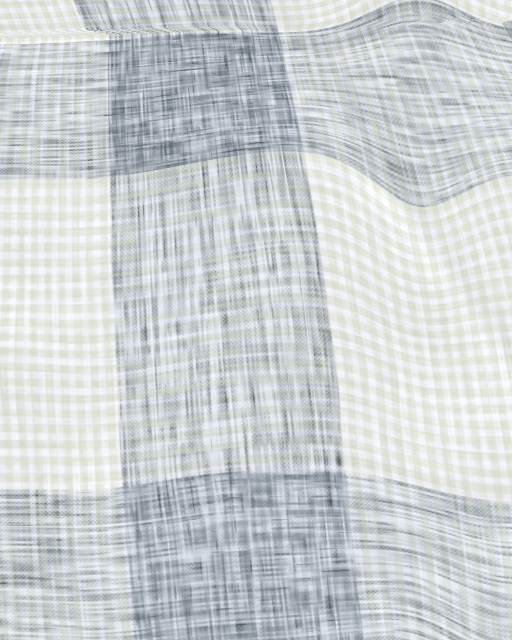
Reproduce this texture procedurally as a WebGL 1 fragment shader.

```glsl
precision highp float;
uniform vec2 u_resolution;

const vec3 WHITE = vec3(0.96, 0.96, 0.985);
const vec3 GREEN = vec3(0.872, 0.89, 0.835);
const vec3 INK = vec3(0.21, 0.26, 0.29);
const vec3 PALE = vec3(0.87, 0.89, 0.93);
const vec2 BAND = vec2(0.325, 0.29);
const vec2 PERIOD = vec2(0.765, 0.765);
const vec2 CHECK = vec2(0.0221, 0.02375);
const float GAP = 0.475;

float hash(vec2 p) {
  vec3 q = fract(p.xyx * vec3(0.1031, 0.1030, 0.0973));
  q += dot(q, q.yzx + 33.33);
  return fract((q.x + q.y) * q.z);
}

float noise(vec2 p) {
  vec2 i = floor(p);
  vec2 f = fract(p);
  f = f * f * (3.0 - 2.0 * f);
  float low = mix(hash(i), hash(i + vec2(1.0, 0.0)), f.x);
  float high = mix(hash(i + vec2(0.0, 1.0)), hash(i + 1.0), f.x);
  return mix(low, high, f.y);
}

float bump(float x, float center, float width) {
  float d = (x - center) / width;
  return exp(-d * d);
}

// Filled interval of the given half width, with soft edges
float bar(float x, float halfWidth, float soft) {
  return 1.0 - smoothstep(-soft, soft, abs(x) - halfWidth);
}

// Draped position (y down) to flat cloth coordinates
vec2 drape(vec2 p) {
  float y = p.y;
  float left = 0.169 + 0.012 * y + 0.031 * y * y * y;
  float lap = 1.0 - smoothstep(0.044, 0.054, y + 0.03 * (p.x - 0.2));
  left -= (0.035 + 0.4 * (0.05 - y)) * lap;
  float right = 0.422 + y * (0.27 + y * (-0.22 + 0.097 * y));
  float sag = bump(p.x, 0.65, 0.1);
  float top = 0.068 - 0.016 * smoothstep(0.0, 0.4, p.x) - 0.055 * sag;
  float bottom = 0.281 - 0.05 * smoothstep(0.1, 0.5, p.x)
    + 0.078 * sag + 0.04 * smoothstep(0.55, 0.85, p.x);
  float next = 0.762 - 0.031 * smoothstep(0.1, 0.5, p.x)
    + 0.05 * smoothstep(0.5, 0.8, p.x);
  float above = (y - bottom) / (bottom - top) * BAND.y;
  float below = (y - bottom) / (next - bottom) * GAP;
  float v = y < bottom ? above : below;
  return vec2((p.x - left) / (right - left) * BAND.x, v + BAND.y);
}

// Colour of one thread system: pale gingham stripes and inky slub bands
vec3 strands(float across, float along, float band, float period,
             float check, vec2 lines, float fade, float seed, float soft) {
  float fine = noise(vec2(across * 270.0 + seed, along * 20.0));
  float streak = noise(vec2(across * 110.0 + seed, along * 11.0 + 7.0));
  float slub = smoothstep(0.72, 0.95, noise(vec2(across * 230.0, along * 32.0 + seed)));

  float stripe = bar(fract(across / check) - 0.5, 0.27, 0.5 * soft / check + 0.05);
  vec3 plain = mix(WHITE, GREEN, stripe) * (0.965 + 0.06 * fine);

  float c = mod(across - 0.5 * band + 0.5 * period, period) - 0.5 * period;
  float edge = smoothstep(lines.y * band, lines.y * band + 0.004, c)
    + 1.0 - smoothstep(lines.x * band - 0.004, lines.x * band, c);
  float tone = 0.72 + 0.72 * (fine - 0.5) + 0.22 * (streak - 0.5);
  tone += fade - 0.35 * slub - 0.08 * edge;
  vec3 dyed = mix(INK, PALE, clamp(tone, 0.0, 1.0));

  // Pale accent threads, broken here and there
  float accent = bar(c - lines.x * band, 0.0011, soft)
    + bar(c - lines.y * band, 0.0011, soft)
    + 0.6 * bar(c - lines.x * band - 0.012, 0.0006, soft);
  accent *= 0.45 + 0.55 * noise(vec2(along * 30.0, seed));
  dyed = mix(dyed, WHITE, clamp(accent, 0.0, 1.0));
  return mix(plain, dyed, bar(c, 0.5 * band, soft));
}

// Crease from a to b: a shadow on one side, a highlight on the other
float crease(vec2 p, vec2 a, vec2 b, float width) {
  vec2 ab = b - a;
  vec2 ap = p - a;
  float t = clamp(dot(ap, ab) / dot(ab, ab), 0.0, 1.0);
  float side = (ab.x * ap.y - ab.y * ap.x) / length(ab);
  float d = length(ap - ab * t) / width;
  return exp(-d * d) * clamp(side / width, -1.0, 1.0);
}

void main() {
  vec2 p = gl_FragCoord.xy / u_resolution.y;
  p.y = 1.0 - p.y;
  float soft = 1.0 / u_resolution.y;

  // Cloth coordinates with a small ripple
  vec2 ripple = vec2(noise(p * 7.0), noise(p * vec2(6.0, 9.0) + 19.0)) - 0.5;
  vec2 q = drape(p) + 0.008 * ripple;

  // Warp and weft
  float fade = 0.14 * (noise(p * 5.0 + 3.0) - 0.5) + 0.06 * smoothstep(0.5, 0.8, p.x);
  vec3 warp = strands(q.x, q.y, BAND.x, PERIOD.x, CHECK.x, vec2(-0.325, 0.39), fade, 11.0, soft);
  vec3 weft = strands(q.y, q.x, BAND.y, PERIOD.y, CHECK.y, vec2(-0.3, 0.28), fade, 53.0, soft);

  // Interlacing, with threads of uneven thickness in both directions
  vec2 wave = sin(q * 6.2832 * 165.0);
  float uneven = noise(vec2(q.x * 230.0, q.y * 13.0)) - noise(vec2(q.x * 13.0, q.y * 230.0) + 40.0);
  float cover = 0.5 + 0.13 * wave.x * wave.y + 0.42 * uneven;
  vec3 color = mix(weft, warp, clamp(cover, 0.0, 1.0));

  // Folds and soft undulation
  float light = crease(p, vec2(0.44, 0.05), vec2(0.61, 0.29), 0.035);
  light += 0.8 * crease(p, vec2(0.61, 0.29), vec2(0.82, 0.60), 0.025);
  light += 0.7 * crease(p, vec2(0.53, 0.735), vec2(0.80, 0.80), 0.025);
  light += 0.7 * crease(p, vec2(0.55, 0.82), vec2(0.66, 1.02), 0.025);
  light += 0.6 * crease(p, vec2(0.0, 0.06), vec2(0.44, 0.04), 0.02);
  color *= 1.0 + 0.07 * light + 0.035 * (noise(p * vec2(6.0, 8.0)) - 0.5);
  gl_FragColor = vec4(clamp(color, 0.0, 1.0), 1.0);
}
```
